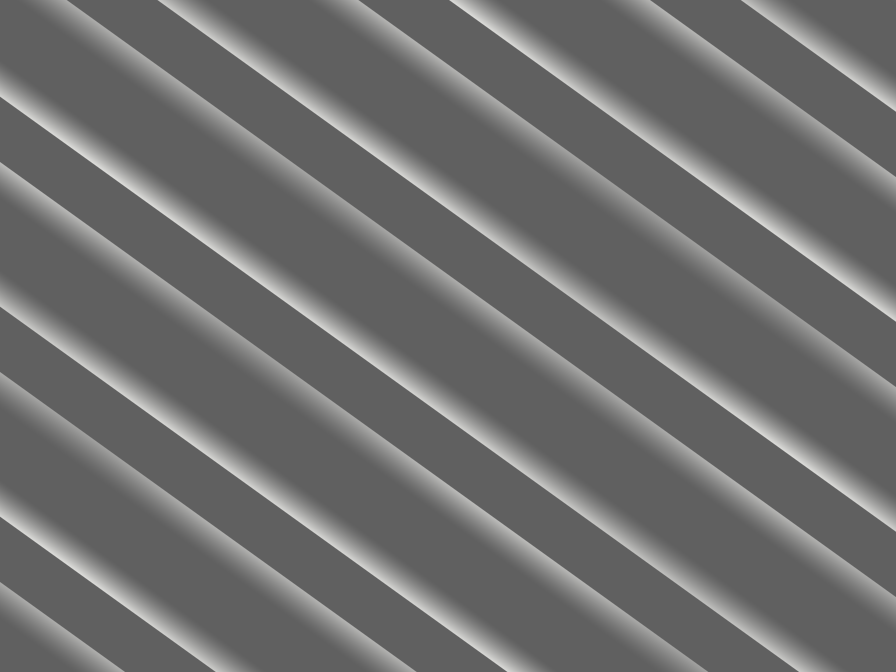
This pattern is drawn by a Shadertoy shader. Its source:

```glsl
vec2 randomGradient(vec2 cell) {
    vec3 q = fract(cell.xyx * vec3(0.1031, 0.1030, 0.0973));
    q += dot(q, q.yzx + 33.33);
    float angle = 6.2832 * fract((q.x + q.y) * q.z);
    return vec2(cos(angle), sin(angle));
}

float gradientNoise(vec2 p) {
    vec2 i = floor(p), f = fract(p);
    vec2 u = f * f * f * (f * (f * 6.0 - 15.0) + 10.0);
    float a = dot(randomGradient(i), f);
    float b = dot(randomGradient(i + vec2(1, 0)), f - vec2(1, 0));
    float c = dot(randomGradient(i + vec2(0, 1)), f - vec2(0, 1));
    float d = dot(randomGradient(i + vec2(1, 1)), f - vec2(1, 1));
    return mix(mix(a, b, u.x), mix(c, d, u.x), u.y);
}

// Sharp on the outside of an edge, fading out towards the inside
float edgeGlow(float inside, float pixel) {
    float fade = pow(max(1.0 - abs(inside) / 0.045, 0.0), 1.4);
    return fade * smoothstep(-pixel, pixel, inside);
}

void mainImage(out vec4 fragColor, in vec2 fragCoord) {
    float pixel = 0.7 / iResolution.y;
    vec2 p = fragCoord / iResolution.y;
    p.y = 1.0 - p.y;

    // Axes across and along the slanted stripes
    vec2 across = normalize(vec2(-0.72, 1.0));
    float along = dot(p, vec2(across.y, -across.x));

    // Each repeat is a wide band with half a gap on either side
    float period = 0.2536, bandWidth = 0.1747;
    float halfGap = 0.5 * (period - bandWidth);
    float offset = dot(p, across) - 0.1956 + halfGap;
    float stripe = floor(offset / period);
    float fromTop = offset - stripe * period - halfGap;
    float fromBottom = bandWidth - fromTop;

    // Brightness drifts slowly along every edge
    float topLevel = 0.64 + 0.3 * gradientNoise(vec2(along * 2.6, stripe * 3.37 + 0.4));
    float bottomLevel = 0.96 + 0.25 * gradientNoise(vec2(along * 2.6, stripe * 3.37 + 41.7));
    float glow = topLevel * edgeGlow(fromTop, pixel)
               + bottomLevel * edgeGlow(fromBottom, pixel);

    vec3 steel = vec3(0.376);
    vec3 highlight = vec3(0.84, 0.84, 0.83);
    fragColor = vec4(mix(steel, highlight, glow), 1.0);
}
```
